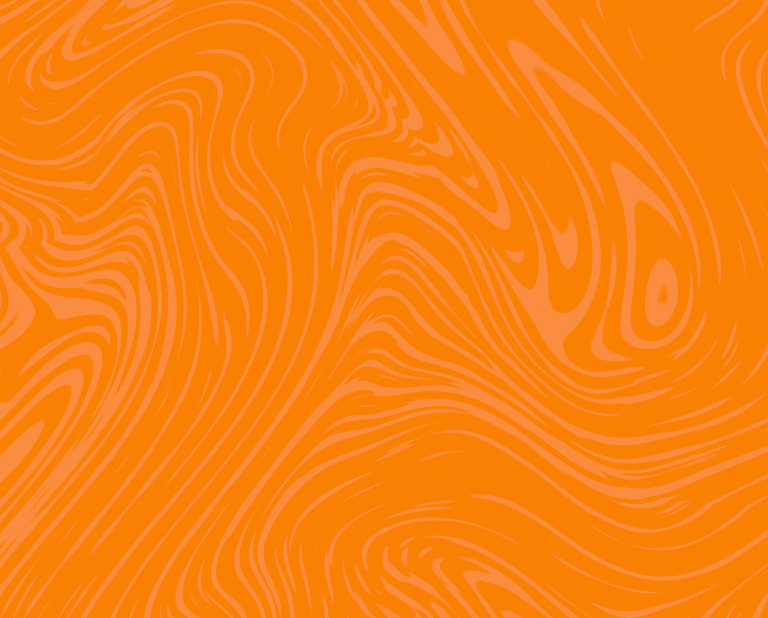
A WebGL 1 fragment shader for this texture:

```glsl
precision highp float;
uniform vec2 u_resolution;

#define BASE_COLOR vec3(0.98, 0.50, 0.01)
#define VEIN_COLOR vec3(0.985, 0.553, 0.25)
#define SWIRL_SCALE 4.7
#define SWIRL_STRENGTH 0.82
#define CREASE 0.10
#define EYE_STRENGTH 0.30
#define VEIN_DENSITY 270.0
#define VEIN_CUTOFF 0.56
#define PATCHINESS 0.50
#define BREAKUP 0.32
#define EDGE_SOFTNESS 0.12
#define SEED 2.3

mat2 rotation(float angle) {
  float c = cos(angle), s = sin(angle);
  return mat2(c, s, -s, c);
}

// Layered sine shears, turned between layers, stir the plane like wet paint
vec2 stir(vec2 p) {
  float scale = SWIRL_SCALE;
  float strength = SWIRL_STRENGTH;
  for (int i = 0; i < 4; i++) {
    vec2 phase = SEED + float(i) * vec2(1.7, 4.1);
    p += strength / scale * sin(scale * p.yx + phase);
    p = rotation(0.9) * p;
    scale *= 1.35;
    strength *= 0.92;
  }
  p.x += CREASE * abs(sin(3.1 * p.y + SEED));
  return p;
}

// Coordinates across and along the flow, with a few closed eyes
vec2 flow(vec2 p) {
  vec2 q = stir(p);
  q.x += EYE_STRENGTH * sin(4.3 * q.x + 1.0) * sin(3.4 * q.y + SEED);
  return q;
}

// How strongly the stirring squeezes the flow at a point
float squeeze(vec2 p) {
  vec2 e = vec2(0.002, 0.0);
  vec2 slope = vec2(flow(p + e.xy).x - flow(p - e.xy).x,
                    flow(p + e.yx).x - flow(p - e.yx).x);
  return length(slope) / (2.0 * e.x) + 0.05;
}

// Sum of streak layers, favouring those whose width suits the local squeeze
float veins(vec2 p, float squeezed) {
  vec2 q = flow(p);
  float sum = 0.0;
  float power = 0.0;
  float frequency = 40.0;
  for (int i = 0; i < 7; i++) {
    float n = float(i);
    float octaves = log2(frequency * squeezed / VEIN_DENSITY);
    float weight = exp(-0.7 * octaves * octaves) + 0.001;
    float taper = 1.8 * sin(q.y * (6.0 + 3.1 * n) + q.x * 5.0 + 2.1 * n);
    sum += weight * sin(q.x * frequency + taper + 1.9 * n);
    power += weight * weight;
    frequency *= 1.6;
  }
  sum *= inversesqrt(power);

  // Broad patches where the veins crowd or thin out
  float patches = sin(7.0 * q.x + 1.3) * sin(3.7 * q.y + 0.6)
                + 0.5 * sin(17.0 * q.x + 2.0 * q.y);
  // Short gaps that split the veins into tapered strokes
  float gaps = sin(31.0 * p.x + 90.0 * q.x) * sin(37.0 * p.y - 70.0 * q.x);
  float level = sum + PATCHINESS * patches + BREAKUP * gaps - VEIN_CUTOFF;
  return smoothstep(-EDGE_SOFTNESS, EDGE_SOFTNESS, level);
}

void main() {
  vec2 center = gl_FragCoord.xy / u_resolution.y;
  float squeezed = squeeze(center);

  // Nine samples per pixel smooth the fine lines
  float coverage = 0.0;
  for (int y = 0; y < 3; y++) {
    for (int x = 0; x < 3; x++) {
      vec2 offset = (vec2(float(x), float(y)) - 1.0) / 3.0;
      coverage += veins(center + offset / u_resolution.y, squeezed);
    }
  }
  gl_FragColor = vec4(mix(BASE_COLOR, VEIN_COLOR, coverage / 9.0), 1.0);
}
```
